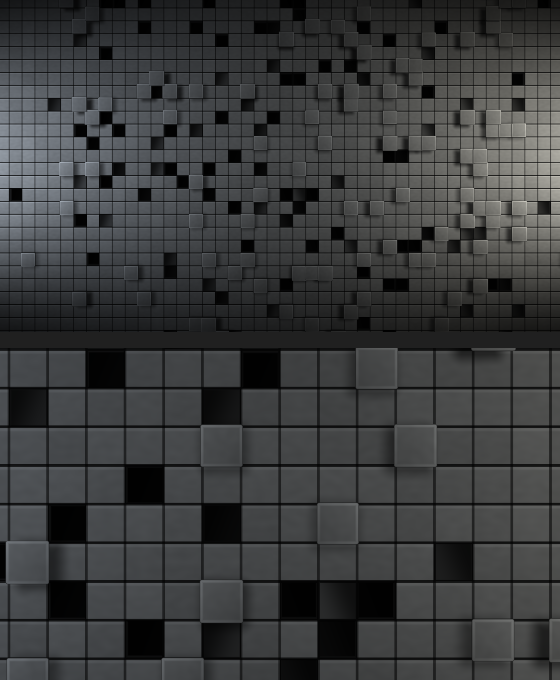
Top: the whole. Bottom: its middle third, enlarged.
This background is drawn by a WebGL 2 fragment shader. Its source:

```glsl
#version 300 es
precision highp float;
// A wall of small dark square blocks, about 43 across and 26 down, lit from both sides.
// Each grid cell hashes to a height: most lie flush, a few sink into holes, and a few
// stand proud, drawn over their neighbours with a soft shadow thrown inwards.
uniform vec2 u_resolution;
out vec4 fragColor;

const float ROWS = 25.75;
const vec2 GRID_SHIFT = vec2(0.29, -0.13);

vec2 hash2(vec2 p) {
  vec3 q = fract(p.xyx * vec3(0.1031, 0.1030, 0.0973));
  q += dot(q, q.yzx + 33.33);
  return fract((q.xx + q.yz) * q.zy);
}

float gradientDot(vec2 corner, vec2 offset) {
  return dot(hash2(corner) * 2.0 - 1.0, offset);
}

float gradientNoise(vec2 p) {
  vec2 i = floor(p), f = p - i;
  vec2 s = f * f * f * (f * (f * 6.0 - 15.0) + 10.0);
  float low = mix(gradientDot(i, f), gradientDot(i + vec2(1, 0), f - vec2(1, 0)), s.x);
  float high = mix(gradientDot(i + vec2(0, 1), f - vec2(0, 1)), gradientDot(i + 1.0, f - 1.0), s.x);
  return mix(low, high, s.y);
}

float boxDistance(vec2 p, float halfSize, float radius) {
  vec2 d = abs(p) - halfSize + radius;
  return length(max(d, 0.0)) + min(max(d.x, d.y), 0.0) - radius;
}

// Cell position relative to the middle of the canvas, -1 to 1 on each axis
vec2 fromCentre(vec2 cell) {
  vec2 halfSpan = 0.5 * ROWS * u_resolution / u_resolution.y;
  return (cell + 0.5 - GRID_SHIFT - halfSpan) / halfSpan;
}

// Negative is a hole, zero is flush, positive stands proud
float blockHeight(vec2 cell) {
  vec2 c = fromCentre(cell), h = hash2(cell + 71.0);
  float density = 1.1 + 0.9 * gradientNoise(cell * 0.17 + 5.3);
  density *= 1.0 - 0.85 * smoothstep(0.76, 0.95, abs(c.x - 0.06));
  if (h.x < 0.085 * density) return -0.3 - 0.7 * h.y;
  if (h.x > 1.0 - 0.075 * density) return 0.45 + 0.55 * h.y;
  return 0.0;
}

// Cool glow on the left, warm on the right, falling off to dark corners
vec3 wallLight(vec2 uv) {
  vec2 c = uv * 2.0 - 1.0;
  float side = pow(abs(c.x), 1.8);
  float glow = 0.27 + (c.x > 0.0 ? 0.36 : 0.31) * side;
  glow *= exp(-mix(0.85, 2.0, side) * pow(abs(c.y), 2.3));
  return glow * mix(vec3(0.95, 1.0, 1.06), vec3(1.02, 1.01, 0.96), smoothstep(-0.7, 0.9, c.x));
}

void main() {
  vec2 uv = gl_FragCoord.xy / u_resolution;
  vec2 p = gl_FragCoord.xy / u_resolution.y * ROWS + GRID_SHIFT;
  float pixel = ROWS / u_resolution.y;
  vec2 cell = floor(p), f = p - cell - 0.5;
  vec3 light = wallLight(uv);
  float height = blockHeight(cell);

  // Flush tiles: slight tone changes, grain and a lit upper edge
  float tone = 1.0 + 0.09 * (hash2(cell + 13.0).x - 0.5) + 0.06 * f.y;
  tone += 0.06 * gradientNoise(p * vec2(3.0, 5.0));
  tone += 0.14 * smoothstep(0.36, 0.42, f.y);
  vec2 seam = 1.0 - smoothstep(0.035 - 0.5 * pixel, 0.035 + 0.5 * pixel, 0.5 - abs(f));
  tone *= (1.0 - 0.55 * seam.x) * (1.0 - 0.78 * seam.y);

  // Holes: a shaded floor shifted inwards, showing the outer walls
  if (height < 0.0) {
    float depth = -height;
    vec2 outward = fromCentre(cell);
    float floorEdge = boxDistance(f + outward * 0.16 * depth, 0.5 - 0.06 * depth, 0.0);
    float lit = 1.0 - smoothstep(-0.6, 0.5, f.x * sign(outward.x) + 0.4 * f.y);
    float floorTone = mix(0.62, 0.03, smoothstep(0.3, 0.75, depth)) * (0.35 + 0.65 * lit);
    float wallTone = 0.3 - 0.12 * depth;
    tone = mix(floorTone, wallTone, smoothstep(-pixel, pixel, floorEdge));
    tone *= 1.0 - 0.7 * max(seam.x, seam.y);
  }

  // Soft shadows from the proud blocks nearby
  for (int y = -1; y <= 1; y++)
    for (int x = -2; x <= 2; x++) {
      vec2 id = cell + vec2(x, y);
      float rise = blockHeight(id);
      if (rise <= 0.0) continue;
      vec2 c = fromCentre(id), rel = p - id - 0.5;
      vec2 throwOffset = vec2(-0.42 * clamp(c.x * 4.0, -1.0, 1.0), -0.14) * rise;
      float shade = 1.0 - smoothstep(-0.18, 0.36, boxDistance(rel - throwOffset, 0.5, 0.1));
      tone *= 1.0 - 0.75 * rise * shade;
    }

  // Proud blocks: dark sides, then an enlarged face with a bright rim
  for (int y = -1; y <= 1; y++)
    for (int x = -1; x <= 1; x++) {
      vec2 id = cell + vec2(x, y);
      float rise = blockHeight(id);
      if (rise <= 0.0) continue;
      vec2 c = fromCentre(id), rel = p - id - 0.5;
      float sides = boxDistance(rel + c * 0.03, 0.53, 0.04);
      tone = mix(tone, 0.3, 0.8 - 0.8 * smoothstep(-pixel, pixel, sides));
      float faceSize = 0.5 + 0.09 * rise;
      vec2 q = rel - c * 0.12 * rise;
      float face = boxDistance(q, faceSize, 0.06);
      float rim = smoothstep(-0.11, -0.05, face) * (1.0 - smoothstep(-0.03, 0.0, face));
      float lean = dot(q, vec2(sign(c.x) * 0.1, 0.12));
      float faceTone = 1.03 + lean + rim * (0.22 + lean) + 0.06 * gradientNoise(p * 4.0);
      faceTone *= 1.0 - 0.5 * smoothstep(-0.03, 0.01, face);
      tone = mix(faceTone, tone, smoothstep(-0.5 * pixel, 0.5 * pixel, face));
    }

  fragColor = vec4(light * tone, 1.0);
}
```
